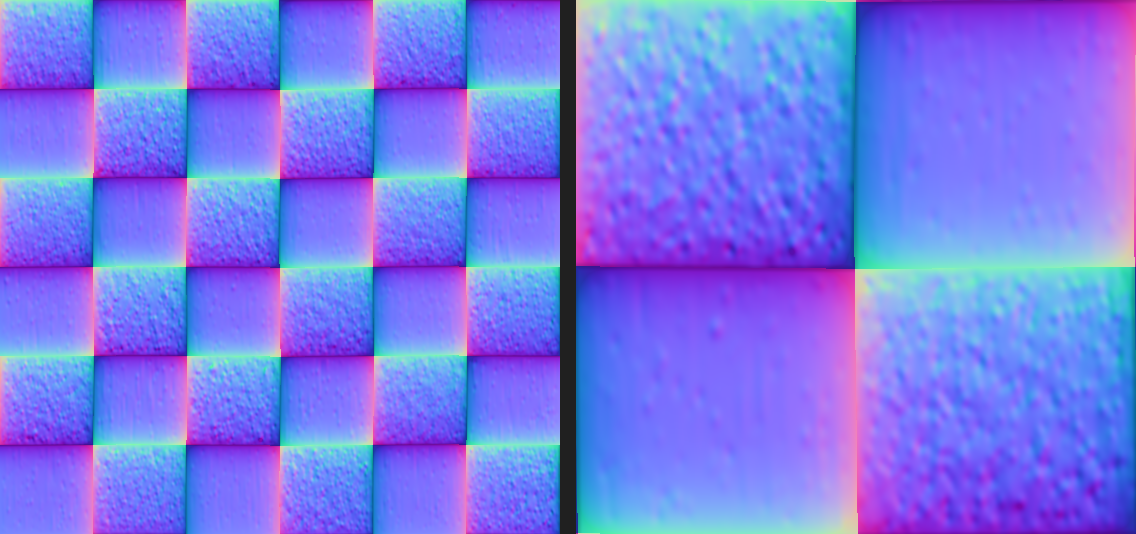
Left, the full canvas; right, a detail of the centre.
Give the GLSL for this texture map, as a Shadertoy shader.

```glsl
// Tangent-space normal map of a 6 x 6 checker of rough pillows and smooth hollows

vec3 hash3(vec2 cell) {
    vec3 q = fract(cell.xyx * vec3(0.1031, 0.1030, 0.0973));
    q += dot(q, q.yxz + 33.33);
    return fract((q.xxy + q.yzz) * q.zyx);
}

// Slope of cellular noise: one soft bump or dent per jittered cell.
// A higher rarity leaves fewer of them visible.
vec2 cellSlope(vec2 pos, float rarity) {
    vec2 base = floor(pos);
    vec2 slope = vec2(0.0);
    for (int y = -1; y <= 1; y++) {
        for (int x = -1; x <= 1; x++) {
            vec2 cell = base + vec2(x, y);
            vec3 rnd = hash3(cell);
            vec2 d = pos - cell - rnd.xy;
            float height = rnd.z * 2.0 - 1.0;
            height = sign(height) * pow(abs(height), rarity);
            slope += d * height * exp(-5.0 * dot(d, d));
        }
    }
    return slope;
}

void mainImage(out vec4 fragColor, in vec2 fragCoord) {
    // Checker layout with slightly uneven seams
    vec2 grid = fragCoord / iResolution.xy * 6.0;
    vec2 wobbly = grid + 0.006 * sin(grid.yx * vec2(2.3, 1.9) + vec2(0.4, 2.0));
    wobbly = clamp(wobbly, 0.001, 5.999);
    vec2 tile = floor(wobbly);
    vec2 p = fract(wobbly) * 2.0 - 1.0;
    vec2 a = abs(p);
    bool raised = mod(tile.x + tile.y, 2.0) > 0.5;
    vec3 rnd = hash3(tile + 71.0);

    // Both profiles reach the same steepness at the shared edge
    vec2 pillow = p * (vec2(0.16, 0.42) + vec2(0.50, 0.30) * pow(a, vec2(4.0, 2.0))
                + vec2(0.22, 0.16) * pow(a, vec2(14.0)));
    vec2 hollow = p * (0.06 + vec2(0.74, 0.72) * pow(a, vec2(2.3, 1.8))
                + vec2(0.08, 0.10) * pow(a, vec2(12.0)));
    vec2 bend = raised ? pillow : -hollow;

    // Tiles flatten where they have no neighbour
    bool outerSide = (tile.x < 0.5 && p.x < 0.0) || (tile.x > 4.5 && p.x > 0.0);
    if (outerSide && !raised) bend.x *= 0.15;
    if (tile.y < 0.5 && p.y < 0.0) bend.y *= raised ? 0.6 : 0.1;
    vec2 n = bend * vec2(-1.0, 1.0);

    // Small tilt that differs between tiles
    vec2 inner = 1.0 - a * a;
    vec2 tilt = (rnd.xy - 0.5) * 0.08 + (raised ? vec2(-0.14, -0.03) : vec2(-0.02, -0.10));
    n += tilt * sqrt(inner.x * inner.y);

    // Plaster grain on pillows, sparse drips and specks on hollows
    float edgeFade = smoothstep(0.0, 0.15, 1.0 - max(a.x, a.y));
    if (raised) {
        vec2 grain = 1.15 * cellSlope(grid * vec2(24.0, 16.0), 0.8)
                   + 0.9 * cellSlope(grid * vec2(14.0, 7.0) + 40.0, 1.0);
        n += grain * mix(0.85, 1.05, rnd.z) * mix(0.25, 1.0, edgeFade);
    } else {
        vec2 drips = cellSlope(grid * vec2(20.0, 4.0) + 90.0, 3.0) * vec2(0.8, 0.3);
        vec2 specks = cellSlope(grid * vec2(22.0, 13.0) + 17.0, 5.0);
        n += (drips + 0.8 * specks) * mix(0.6, 1.0, rnd.z) * edgeFade;
    }

    // Encode the unit normal as colour
    n /= max(1.0, length(n) / 0.93);
    vec3 colour = 0.5 + 0.5 * vec3(n, sqrt(1.0 - dot(n, n)));

    // Thin dark creases on the edges that turn down or right
    vec2 crease = 1.0 - smoothstep(0.0, 0.04, 1.0 - a);
    crease *= smoothstep(0.2, 0.7, -n);
    colour *= 1.0 - 0.15 * max(crease.x, crease.y);

    fragColor = vec4(colour, 1.0);
}
```
